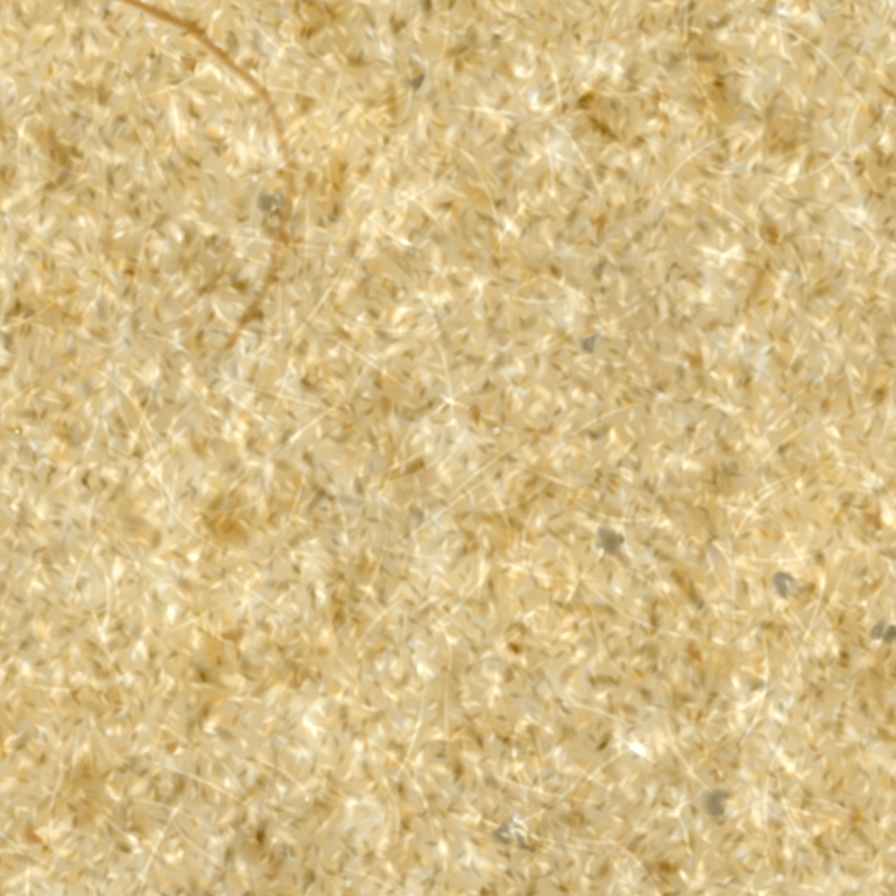
Write a WebGL 1 fragment shader that draws this texture.

```glsl
precision highp float;
// Matted, fibrous sheet of straw-coloured pulp. Cellular noise whose feature
// points carry bent, randomly turned strands gives both the soft grain and
// the pale fibres; rust flecks, grey dirt and one long rusty hair lie on top.

uniform vec2 u_resolution;

// Colours: mean tint, a step along the lightness axis, a step towards ochre
const vec3 PULP = vec3(0.843, 0.743, 0.529);
const vec3 LIGHT_STEP = vec3(0.060, 0.070, 0.083);
const vec3 WARM_STEP = vec3(0.011, -0.008, -0.040);
const vec3 RUST = vec3(0.66, 0.44, 0.13);
const vec3 DIRT = vec3(0.42, 0.38, 0.27);
const vec3 GLINT = vec3(0.97, 0.94, 0.86);

// Cells across the canvas for each layer
const float BROAD_CELLS = 5.0;
const float BLOTCH_CELLS = 16.0;
const float GRAIN_CELLS = 46.0;
const float FINE_CELLS = 84.0;
const float LONG_FIBRE_CELLS = 9.0;
const float SHORT_FIBRE_CELLS = 17.0;

const float STRAND_REACH = 0.92;   // half length of a strand, in cells
const float GRAIN_WIDTH = 0.42;    // half width of a grain, in cells
const float FIBRE_BEND = 0.45;
const float MAIN_ANGLE = 1.75;     // strands lean a little to the upright
const float ANGLE_SPREAD = 2.7;

// The long hair is an arc of a circle
const vec2 HAIR_CENTRE = vec2(0.10, 0.78);
const float HAIR_RADIUS = 0.222;
const float HAIR_WIDTH = 0.009;

vec4 hash4(vec2 cell, float seed) {
  vec4 v = fract(vec4(cell.xyx, cell.y + seed) * vec4(0.1031, 0.1030, 0.0973, 0.1099)
                 + seed * 0.137);
  v += dot(v, v.wzxy + 33.33);
  return fract((v.xxyz + v.yzzw) * v.zywx);
}

mat2 turn(float a) {
  float c = cos(a), s = sin(a);
  return mat2(c, -s, s, c);
}

// Sum of bent strands, one per cell, with weights between low and 1
float strands(vec2 p, float cells, float width, float bend, float low, float seed) {
  p = turn(seed) * p * cells + seed * 7.3;
  vec2 home = floor(p);
  float sum = 0.0;
  for (int j = -1; j <= 1; j++) {
    for (int i = -1; i <= 1; i++) {
      vec2 cell = home + vec2(float(i), float(j));
      vec4 h = hash4(cell, seed);
      float angle = MAIN_ANGLE + ANGLE_SPREAD * (h.z - 0.5) - seed;
      vec2 q = turn(angle) * (p - cell - h.xy);
      q.y += bend * (2.0 * fract(h.z * 17.0) - 1.0) * q.x * q.x;
      q /= vec2(STRAND_REACH, width);
      float k = max(0.0, 1.0 - dot(q, q));
      sum += mix(low, 1.0, h.w) * k * k;
    }
  }
  return sum;
}

// Rare soft spots of varied size; radius is in cells
float flecks(vec2 p, float cells, float radius, float chance, float seed) {
  p = p * cells + seed * 3.7;
  vec2 home = floor(p);
  float cover = 0.0;
  for (int j = -1; j <= 1; j++) {
    for (int i = -1; i <= 1; i++) {
      vec2 cell = home + vec2(float(i), float(j));
      vec4 h = hash4(cell, seed);
      float r = radius * mix(0.45, 1.0, h.z);
      float spot = 1.0 - smoothstep(0.15 * r, r, length(p - cell - h.xy));
      cover = max(cover, spot * step(h.w, chance));
    }
  }
  return cover;
}

// Arc that fades at its lower end and along its faint middle
float hair(vec2 p) {
  vec2 d = p - HAIR_CENTRE;
  float angle = atan(d.y, d.x);
  float wobble = 0.005 * sin(angle * 5.0) + 0.002 * sin(angle * 13.0 + 1.0);
  float line = 1.0 - smoothstep(0.0, HAIR_WIDTH, abs(length(d) - HAIR_RADIUS - wobble));
  float ends = smoothstep(-1.0, -0.75, angle) * (1.0 - smoothstep(1.6, 1.8, angle));
  return line * ends * (0.45 + 0.3 * smoothstep(0.4, 1.2, angle));
}

void main() {
  vec2 p = gl_FragCoord.xy / min(u_resolution.x, u_resolution.y);

  // Grain from broad clouds down to fine fuzz
  float broad = strands(p, BROAD_CELLS, 0.7, 0.0, -1.0, 1.3);
  float blotch = strands(p, BLOTCH_CELLS, 0.55, 0.2, -1.0, 2.1);
  float grain = strands(p, GRAIN_CELLS, GRAIN_WIDTH, 0.3, -1.0, 3.7);
  float fine = strands(p, FINE_CELLS, GRAIN_WIDTH, 0.2, -1.0, 4.9);
  float tint = strands(p, GRAIN_CELLS * 1.2, 0.5, 0.2, -1.0, 6.1);

  // Pale fibres of two lengths
  float fibres = strands(p, LONG_FIBRE_CELLS, 0.038, FIBRE_BEND, 0.0, 7.7)
               + strands(p, LONG_FIBRE_CELLS * 1.3, 0.05, FIBRE_BEND, 0.0, 8.3)
               + strands(p, SHORT_FIBRE_CELLS, 0.075, FIBRE_BEND, 0.0, 9.2);

  float tone = 0.6 * broad + 1.2 * blotch + 2.3 * grain + 1.9 * fine + 1.3 * fibres - 0.15;
  float warm = 1.9 * tint - 0.9 * blotch + 0.5 * broad - 0.3 * fibres;
  vec3 colour = PULP + tone * LIGHT_STEP + warm * WARM_STEP;

  // Flecks, with outlines roughened by the grain
  vec2 rough = p + 0.010 * vec2(grain, tint) + 0.004 * vec2(fine, -fine);
  colour = mix(colour, RUST, 0.65 * flecks(rough, 13.0, 0.24, 0.10, 11.0));
  colour = mix(colour, DIRT, 0.60 * flecks(rough, 9.0, 0.19, 0.09, 12.0));
  colour = mix(colour, RUST, hair(p + 0.003 * vec2(grain, fine)));
  colour = mix(colour, GLINT, 0.8 * flecks(p, 16.0, 0.12, 0.06, 13.0));

  gl_FragColor = vec4(clamp(colour, 0.0, 1.0), 1.0);
}
```
